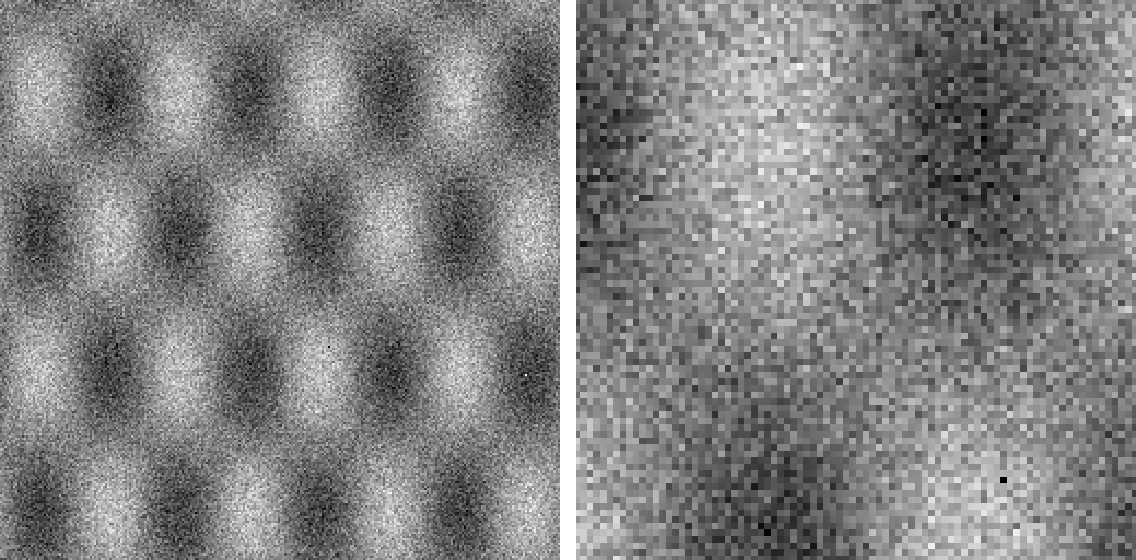
Left: the whole. Right: its middle third, enlarged.
Write a WebGL 1 fragment shader that draws this pattern.

```glsl
precision highp float;

uniform vec2 u_resolution;

const float TAU = 6.2831853;
const float GRAIN_CELLS = 256.0;

float hash(vec2 p) {
    vec3 q = fract(p.xyx * vec3(0.1031, 0.1030, 0.0973));
    q += dot(q, q.yzx + 33.33);
    return fract((q.x + q.y) * q.z);
}

// Sum of uniform values: close to a normal distribution with unit deviation
float gaussianGrain(vec2 cell) {
    float sum = 0.0;
    for (int i = 0; i < 4; i++) {
        sum += hash(cell + float(i) * vec2(17.37, 41.73));
    }
    return (sum - 2.0) * 1.732;
}

// Alternating light and dark blobs, from -1 to 1
float waveGrid(vec2 uv, vec2 periods, vec2 peak) {
    vec2 wave = cos(TAU * periods * (uv - peak));
    return wave.x * wave.y;
}

// 1 inside the given grain cell, 0 elsewhere
float cellMask(vec2 cell, vec2 target) {
    vec2 d = abs(cell - target);
    return 1.0 - step(0.5, max(d.x, d.y));
}

// One black and one white stray grain
float addSpecks(float tone, vec2 cell, vec2 first, vec2 stride) {
    for (int i = 0; i < 2; i++) {
        float k = float(i);
        tone = mix(tone, k, cellMask(cell, first + k * stride));
    }
    return tone;
}

void main() {
    vec2 uv = gl_FragCoord.xy / u_resolution;
    vec2 cell = mod(floor(uv * GRAIN_CELLS), GRAIN_CELLS);

    // Smooth base tone
    float tone = 0.5 + 0.235 * waveGrid(uv, vec2(4.0, 2.0), vec2(0.0716, 0.8346));

    // Fine grain and stray specks
    tone += 0.095 * gaussianGrain(cell);
    tone = addSpecks(tone, cell, vec2(150.0, 97.0), vec2(90.0, -13.0));

    gl_FragColor = vec4(vec3(clamp(tone, 0.0, 1.0)), 1.0);
}
```
